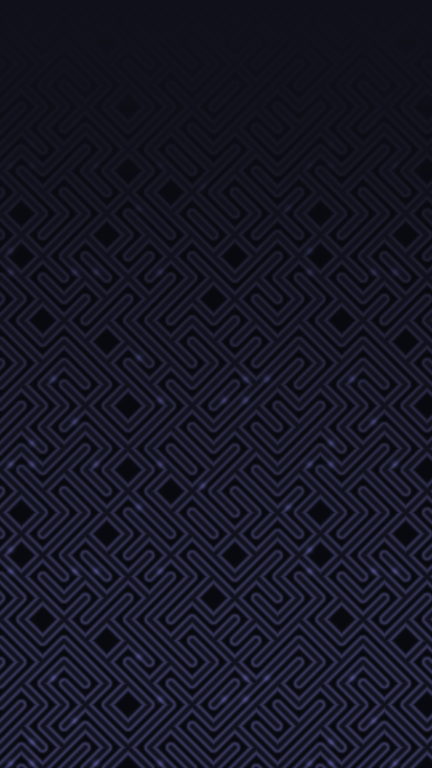
A Shadertoy shader for this pattern:

```glsl
// A dim maze of soft indigo outlines that fades into a flat night sky at the top.
// Every cell holds one diagonal wall; the distance to the walls gives round-ended
// tubes with glowing rims. Periodic gradient noise and a hash pick the slopes.

#define PERIOD 14.0         // cells before the maze repeats
#define REPEAT 0.3893       // size of one repeat, in canvas heights
#define PATCH 2.0           // cells per noise lattice step
#define COHERENCE 0.5       // pull toward parallel walls
#define TUBE_RADIUS 0.177   // wall center to rim, in cells
#define RIM_WIDTH 0.088     // softness of a rim, in cells
#define SPARK_SHARE 0.08    // fraction of cells with a glowing point
#define SPARK_SIZE 0.17     // glow radius, in cells

const vec3 SKY = vec3(0.060, 0.064, 0.100);
const vec3 GAP = vec3(0.028, 0.034, 0.054);
const vec3 TUBE = vec3(0.054, 0.059, 0.098);
const vec3 RIM_FAR = vec3(0.098, 0.100, 0.156);
const vec3 RIM_NEAR = vec3(0.205, 0.207, 0.340);
const vec3 SPARK = vec3(0.10, 0.10, 0.19);

float hash(vec2 p) {
    vec3 q = fract(p.xyx * 0.1031);
    q += dot(q, q.yzx + 33.33);
    return fract((q.x + q.y) * q.z);
}

// Slope of the noise at a lattice point, wrapped to the maze period
float cornerGradient(vec2 corner, vec2 offset) {
    float angle = 6.2832 * hash(mod(corner, PERIOD / PATCH) + 71.0);
    return dot(vec2(cos(angle), sin(angle)), offset);
}

float gradientNoise(vec2 p) {
    vec2 i = floor(p), f = fract(p);
    vec2 u = f * f * f * (f * (f * 6.0 - 15.0) + 10.0);
    vec2 e = vec2(1.0, 0.0);
    float low = mix(cornerGradient(i, f), cornerGradient(i + e, f - e), u.x);
    float high = mix(cornerGradient(i + e.yx, f - e.yx),
                     cornerGradient(i + 1.0, f - 1.0), u.x);
    return mix(low, high, u.y);
}

// Direction of the wall in a cell: +1 or -1
float wallSlope(vec2 cell) {
    vec2 id = mod(cell, PERIOD);
    float bias = COHERENCE * gradientNoise((id + 0.5) / PATCH);
    return hash(id + 13.0) - 0.5 + bias < 0.0 ? -1.0 : 1.0;
}

// x: distance to the nearest wall, y: sum of the sparse glows on the rims
vec2 mazeField(vec2 p) {
    vec2 field = vec2(1.0, 0.0);
    for (int y = -1; y <= 1; y++) {
        for (int x = -1; x <= 1; x++) {
            vec2 cell = floor(p) + vec2(x, y);
            vec2 q = p - cell - 0.5;
            vec2 wall = vec2(1.0, wallSlope(cell));
            float along = clamp(0.5 * dot(q, wall), -0.5, 0.5);
            field.x = min(field.x, length(q - wall * along));

            float lit = step(hash(mod(cell, PERIOD) + 137.0), SPARK_SHARE);
            vec2 d = (q - vec2(0.0, 1.4142 * TUBE_RADIUS)) / SPARK_SIZE;
            field.y += lit * exp(-dot(d, d));
        }
    }
    return field;
}

void mainImage(out vec4 fragColor, in vec2 fragCoord) {
    vec2 p = vec2(fragCoord.x, iResolution.y - fragCoord.y) / iResolution.y;
    float depth = p.y;
    vec2 field = mazeField(p * PERIOD / REPEAT);

    // Soft rims, never thinner than about a pixel
    float pixel = PERIOD / (REPEAT * iResolution.y);
    float width = max(RIM_WIDTH, 0.7 * pixel);
    float d = (field.x - TUBE_RADIUS) / width;
    float rim = exp(-d * d);

    // Rims brighten toward the bottom, and the maze dissolves at the top
    vec3 rimColor = mix(RIM_FAR, RIM_NEAR, smoothstep(0.1, 0.95, depth));
    vec3 color = mix(TUBE, GAP, smoothstep(-1.0, 1.0, d));
    color = mix(color, rimColor, rim);
    color += SPARK * field.y * smoothstep(0.0, 0.6, depth);
    color = mix(SKY, color, smoothstep(-0.03, 0.40, depth));

    fragColor = vec4(color, 1.0);
}
```
